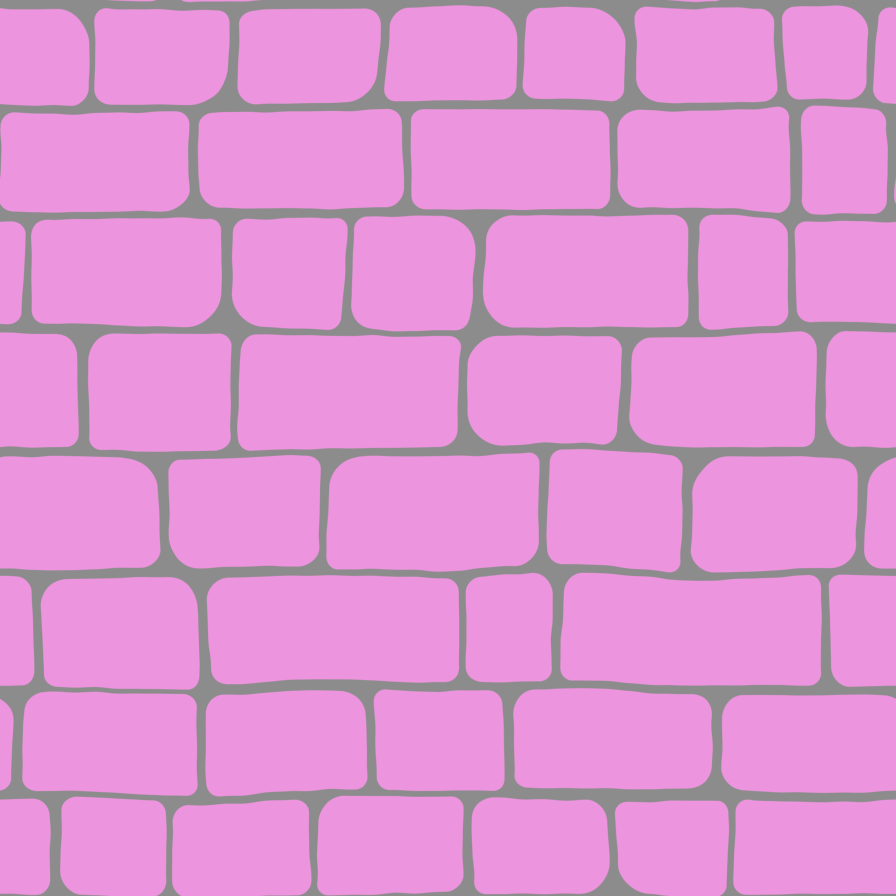
This texture is drawn by a WebGL 2 fragment shader. Its source:

```glsl
#version 300 es
precision highp float;
// Tiling wall of uneven rounded pink stones in grey mortar.

#define ROWS 8.0
#define ROW_SWELL 0.014    // how far row heights drift from even
#define ROW_SHIFT 0.003
#define JOINT_JITTER 0.66  // share of a stone width
#define JOINT_TILT 0.010
#define GAP_MIN 0.0018
#define GAP_VARY vec2(0.0062, 0.0054)
#define RADIUS_MIN 0.014
#define RADIUS_VARY 0.032
#define SWAY 0.010         // slow bend of the courses
#define CHIP 0.0024        // small roughness of the edges

uniform vec2 u_resolution;
out vec4 outColor;

const float TAU = 6.2831853;
const vec3 STONE = vec3(0.93, 0.58, 0.87);
const vec3 MORTAR = vec3(0.55);

// Stones per row and start of each row, from the bottom up
const float COUNT[8] = float[8](6.0, 5.0, 5.0, 5.0, 5.0, 6.0, 5.0, 7.0);
const float START[8] = float[8](0.037, 0.009, 0.084, 0.014, 0.115, 0.080, 0.061, 0.122);

float hash(vec2 p) {
    vec3 q = fract(p.xyx * 0.1031);
    q += dot(q, q.yzx + 33.33);
    return fract((q.x + q.y) * q.z);
}

// Value noise that wraps after 'period' cells
float noise(vec2 p, float period) {
    vec2 i = floor(p), f = fract(p);
    vec2 a = mod(i, period), b = mod(i + 1.0, period);
    f = f * f * (3.0 - 2.0 * f);
    return mix(mix(hash(a), hash(vec2(b.x, a.y)), f.x),
               mix(hash(vec2(a.x, b.y)), hash(b), f.x), f.y);
}

vec2 wobble(vec2 p, float cells) {
    return vec2(noise(p * cells, cells), noise(p.yx * cells + 0.5, cells)) - 0.5;
}

float rowEdge(float k) {
    return k / ROWS - ROW_SWELL * sin(TAU * k / ROWS) - ROW_SHIFT;
}

// Slanted joint left of stone k; v runs from 0 to 1 up the row
float jointX(float k, float row, float v) {
    float n = COUNT[int(row)];
    vec2 id = vec2(mod(k, n) + 3.0, row * 7.0 + 11.0);
    float jitter = (hash(id) - 0.5) * JOINT_JITTER;
    float tilt = (hash(id + 41.0) - 0.5) * JOINT_TILT;
    return START[int(row)] + (k + jitter) / n + tilt * (v - 0.5);
}

// Signed distance to the stone around p, negative inside
float stoneDistance(vec2 p) {
    // Find the row
    float k = floor(p.y * ROWS);
    k += step(rowEdge(k + 1.0), p.y) - step(p.y, rowEdge(k));
    float row = mod(k, ROWS);
    vec2 lo, hi;
    lo.y = rowEdge(k);
    hi.y = rowEdge(k + 1.0);
    float v = (p.y - lo.y) / (hi.y - lo.y);

    // Find the stone within the row
    float n = COUNT[int(row)];
    float s = floor((p.x - START[int(row)]) * n);
    s += step(jointX(s + 1.0, row, v), p.x) - step(p.x, jointX(s, row, v));
    lo.x = jointX(s, row, v);
    hi.x = jointX(s + 1.0, row, v);
    vec2 uv = (p - lo) / (hi - lo);
    vec2 id = vec2(mod(s, n) + 5.0, row * 9.0 + 17.0);

    // Each side has its own gap at either end
    vec4 gapA, gapB;
    for (int i = 0; i < 4; i++) {
        gapA[i] = hash(id + 13.0 * float(i + 1));
        gapB[i] = hash(id + 13.0 * float(i + 5));
    }
    vec4 gap = mix(gapA, gapB, uv.yxyx) * GAP_VARY.xyxy + GAP_MIN;
    vec2 inside = min(p - lo - gap.xy, hi - p - gap.zw);

    // Each corner has its own radius
    vec2 corner = step(0.5, uv);
    float roundness = pow(hash(id + 29.0 + corner * vec2(31.0, 57.0)), 4.0);
    float radius = min(RADIUS_MIN + RADIUS_VARY * roundness, 0.4 * (hi.x - lo.x));
    vec2 q = radius - inside;
    return length(max(q, 0.0)) + min(max(q.x, q.y), 0.0) - radius;
}

void main() {
    vec2 p = gl_FragCoord.xy / u_resolution;
    vec2 bent = p + SWAY * wobble(p, 7.0) * vec2(0.4, 1.0) + CHIP * wobble(p, 42.0);
    float pixel = 0.8 / min(u_resolution.x, u_resolution.y);
    float mortar = smoothstep(-pixel, pixel, stoneDistance(bent));
    outColor = vec4(mix(STONE, MORTAR, mortar), 1.0);
}
```
